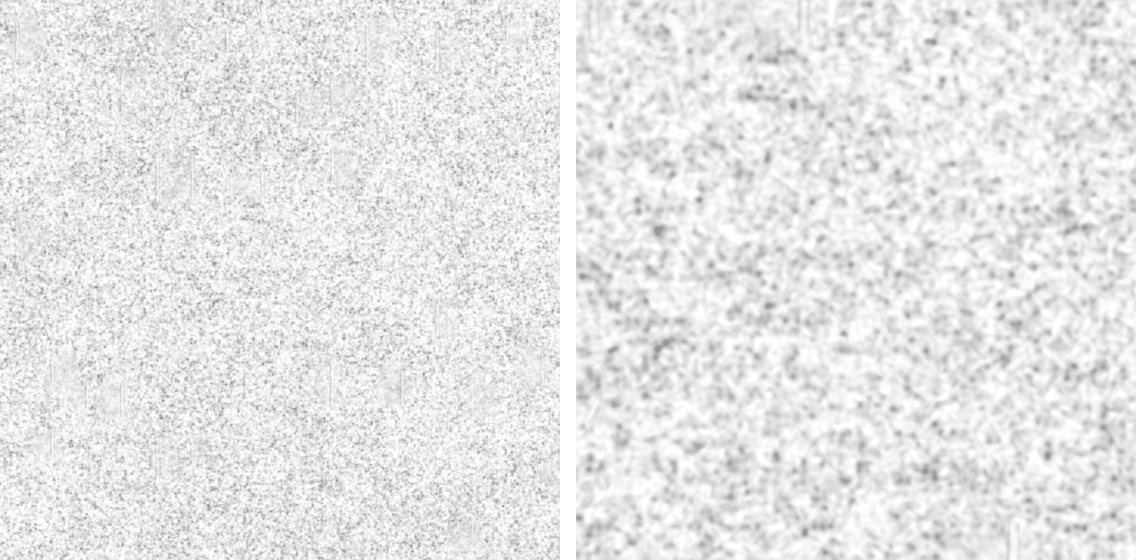
Left: the whole. Right: its middle third, enlarged.
Give the GLSL for this texture, as a Shadertoy shader.

```glsl
// Pale speckled plaster: a sum of randomly turned light strokes and dark flecks,
// clouded by soft noise, with rubbed patches beside faint vertical ridges.
// The summed field is near normal and a curve turns it into a grey tone.

const float GRAIN_CELLS = 180.0;            // grain cells across the canvas
const int   GRAINS_PER_CELL = 3;
const vec2  STROKE_SIZE = vec2(0.46, 0.20); // light stroke spread, in cells
const vec2  FLECK_SIZE  = vec2(0.32, 0.29); // dark fleck spread, in cells
const float GRAIN_GAIN = 1.34;
const float CLOUD_GAIN = 0.32;
const vec2  RIDGE_GRID = vec2(16.0, 8.0);   // columns and rows of ridge sites
const float RIDGE_CHANCE = 0.17;
const float RIDGE_WIDTH = 0.0017;
const float PATCH_CALM = 0.62;              // grain removed inside a patch
const float MID_TONE = 0.911;
const float TONE_SLOPE = 0.066;
const float TONE_BEND = 0.011;

vec3 hash3(vec2 p) {
    vec3 q = fract(p.xyx * vec3(0.1031, 0.1030, 0.0973));
    q += dot(q, q.yxz + 33.33);
    return fract((q.xxy + q.yzz) * q.zyx);
}

// Smooth value noise from -1 to 1
float noise(vec2 p) {
    vec2 i = floor(p), f = fract(p);
    f = f * f * (3.0 - 2.0 * f);
    float low  = mix(hash3(i).x, hash3(i + vec2(1, 0)).x, f.x);
    float high = mix(hash3(i + vec2(0, 1)).x, hash3(i + vec2(1, 1)).x, f.x);
    return 2.0 * mix(low, high, f.y) - 1.0;
}

// Light strokes count up, dark flecks count down; the mean is zero
float grain(vec2 p) {
    vec2 cell = floor(p);
    float sum = 0.0;
    for (int y = -1; y <= 1; y++)
    for (int x = -1; x <= 1; x++)
    for (int k = 0; k < GRAINS_PER_CELL; k++) {
        vec2 id = cell + vec2(x, y);
        vec3 place = hash3(id + 311.0 * float(k) + 17.0);
        vec3 kind = hash3(id + 173.0 * float(k) + 1509.0);
        vec2 d = p - id - mix(vec2(0.15), vec2(0.85), place.xy);
        float angle = 3.14159 * place.z;
        vec2 axis = vec2(cos(angle), sin(angle));
        bool light = kind.x < 0.5;
        vec2 r = vec2(dot(d, axis), dot(d, vec2(-axis.y, axis.x)));
        r /= light ? STROKE_SIZE : FLECK_SIZE;
        float weight = mix(0.5, 1.0, kind.y) * exp(-0.5 * dot(r, r));
        sum += light ? weight : -weight;
    }
    return sum;
}

// x: ridge relief, y: ridge cover, z: rubbed patch cover, w: patch tone
vec4 ridges(vec2 p) {
    vec4 result = vec4(0.0);
    vec2 cell = floor(p * RIDGE_GRID);
    vec2 ragged = 0.012 * vec2(noise(p * 55.0), noise(p * 55.0 + 91.0))
                + 0.008 * vec2(noise(p * 130.0), noise(p * 130.0 + 37.0));
    for (int y = -1; y <= 1; y++)
    for (int x = -1; x <= 1; x++) {
        vec2 id = cell + vec2(x, y);
        vec3 h = hash3(id + 733.0);
        if (h.x > RIDGE_CHANCE) continue;
        vec3 g = hash3(id + 2087.0);
        vec2 d = p - (id + vec2(0.5, 0.25 + 0.5 * h.y)) / RIDGE_GRID;
        float halfLength = mix(0.022, 0.052, h.z);

        // Beaded light crest between two grey flanks
        float across = (d.x + 0.0007 * noise(p * 90.0)) / RIDGE_WIDTH;
        float ends = 1.0 - smoothstep(halfLength * 0.75, halfLength, abs(d.y));
        float crest = exp(-across * across);
        float flank = exp(-pow(abs(across) - 1.7, 2.0) * 1.5);
        float cover = ends * mix(0.35, 0.85, g.x);
        result.x += cover * (1.2 * crest - (across < 0.0 ? 1.7 : 0.9) * flank);
        result.y = max(result.y, cover * max(crest, flank));

        // Ragged smooth patch to one side
        float side = g.y < 0.5 ? -0.018 : 0.018;
        vec2 e = (d + ragged - vec2(side, 0.0)) / vec2(0.032, halfLength + 0.012);
        float rubbed = (1.0 - smoothstep(0.45, 1.15, length(e))) * mix(0.5, 1.0, g.z);
        result.z = max(result.z, rubbed);
        result.w += rubbed * mix(-0.5, 0.3, g.x);
    }
    return result;
}

void mainImage(out vec4 fragColor, in vec2 fragCoord) {
    vec2 p = fragCoord / iResolution.y;

    // Soft clouds, from wide drifts down to small clumps
    float cloud = noise(p * 13.0) + noise(p * 34.0 + 51.0) + noise(p * 78.0 + 23.0);
    float smear = noise(p * 95.0 + 7.0) + 0.8 * noise(p * 210.0 + 3.0);

    // Grain calms inside the patches, where smears replace it
    vec4 ridge = ridges(p);
    float field = GRAIN_GAIN * grain(p * GRAIN_CELLS) * (1.0 - PATCH_CALM * ridge.z);
    field += CLOUD_GAIN * cloud + ridge.z * 0.6 * smear + ridge.w;
    field = field * (1.0 - 0.7 * ridge.y) + ridge.x;

    // Bend the field so lights gather near white and darks trail off
    field = clamp(field, -3.2, 3.0);
    float tone = MID_TONE + TONE_SLOPE * field - TONE_BEND * field * field;
    fragColor = vec4(vec3(clamp(tone, 0.0, 1.0)), 1.0);
}
```
